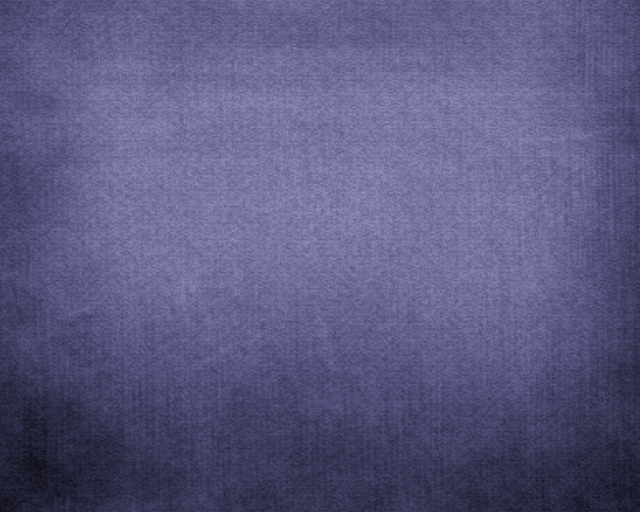
Write a WebGL 2 fragment shader that draws this texture.

```glsl
#version 300 es
precision highp float;
// Worn violet cloth: a soft central glow, dark edges, woven ribs, stains and creases.

#define GRAIN 0.105
#define TWILL 0.012
#define RIBS 0.022
#define STAINS 0.150
#define STREAKS 0.070
#define CREASES 0.055
#define RIB_COUNT 92.0
#define GLOW_TONE 0.462
#define FLOOR_TONE 0.195

uniform vec2 u_resolution;
out vec4 fragColor;

float hash(vec2 p) {
  return fract(sin(dot(p, vec2(127.1, 311.7))) * 43758.5453);
}

float noise(vec2 p) {
  vec2 i = floor(p), f = fract(p);
  f = f * f * (3.0 - 2.0 * f);
  float low = mix(hash(i), hash(i + vec2(1, 0)), f.x);
  float high = mix(hash(i + vec2(0, 1)), hash(i + vec2(1, 1)), f.x);
  return mix(low, high, f.y);
}

// Layered noise centred on zero
float fbm(vec2 p) {
  float sum = 0.0, gain = 0.5;
  for (int i = 0; i < 5; i++) {
    sum += gain * (noise(p) - 0.5);
    p = mat2(1.6, 1.2, -1.2, 1.6) * p + 7.3;
    gain *= 0.6;
  }
  return sum;
}

// Soft stroke from a to b, fading towards both ends
float crease(vec2 p, vec2 a, vec2 b, float width) {
  vec2 d = b - a;
  float t = clamp(dot(p - a, d) / dot(d, d), 0.0, 1.0);
  float dist = length(p - a - d * t) / width;
  return exp(-dist * dist) * (0.3 + 2.8 * t * (1.0 - t));
}

float spot(vec2 p, vec2 centre, vec2 size) {
  vec2 d = (p - centre) / size;
  return exp(-dot(d, d));
}

// Broad light and shade
float lighting(vec2 uv) {
  float tone = mix(FLOOR_TONE, GLOW_TONE, smoothstep(-0.02, 0.58, uv.y));
  tone -= 0.09 * smoothstep(0.76, 1.02, uv.y);
  float upper = smoothstep(0.6, 1.0, uv.y);
  tone *= 1.0 - (0.40 - 0.20 * upper) * (1.0 - smoothstep(-0.04, 0.22, uv.x));
  tone *= 1.0 - (0.46 - 0.14 * upper) * (1.0 - smoothstep(-0.04, 0.20, 1.0 - uv.x));
  tone += 0.020 * spot(uv, vec2(0.50, 0.62), vec2(0.25, 0.20));
  tone += 0.030 * spot(uv, vec2(0.77, 0.33), vec2(0.15, 0.12));
  tone -= 0.055 * spot(uv, vec2(0.08, 0.13), vec2(0.13, 0.14));
  tone += 0.050 * spot(uv, vec2(0.43, 1.0), vec2(0.08, 0.04));
  return tone;
}

// Threads: broken vertical ribs, zigzag twill, fine grain
float cloth(vec2 p, vec2 uv) {
  float wobble = 0.9 * noise(p * vec2(9.0, 7.0));
  float rib = 0.5 * sin(6.28318 * (p.x * RIB_COUNT + wobble));
  rib += 2.2 * (noise(p * vec2(150.0, 9.0)) - 0.5);
  float ribArea = 0.30 + 0.6 * (1.0 - smoothstep(0.25, 0.5, uv.y));
  ribArea += 1.1 * smoothstep(0.86, 0.92, uv.x) * smoothstep(0.4, 0.65, uv.y);
  ribArea *= 0.2 + 1.2 * noise(p * vec2(14.0, 8.0));
  float zigzag = abs(fract(p.x * 55.0) - 0.5);
  float twill = sin(6.28318 * (p.y * 125.0 + zigzag));
  float grain = noise(p * 310.0) + 0.6 * noise(p * vec2(130.0, 210.0)) - 0.8;
  return RIBS * rib * ribArea + TWILL * twill + GRAIN * grain;
}

// Scuffs, folds and scratches
float wear(vec2 p, vec2 uv) {
  vec2 q = uv + 0.022 * vec2(fbm(p * 22.0), fbm(p * 22.0 + 31.0));
  float marks = crease(q, vec2(0.09, 0.375), vec2(0.165, 0.42), 0.004);
  marks += crease(q, vec2(0.30, 0.28), vec2(0.38, 0.335), 0.006);
  marks += 0.8 * crease(q, vec2(0.50, 0.38), vec2(0.515, 0.28), 0.007);
  marks += 0.8 * crease(q, vec2(0.80, 0.72), vec2(0.98, 0.75), 0.005);
  marks -= 1.3 * crease(q, vec2(0.037, 0.53), vec2(0.045, 0.46), 0.0025);
  marks -= 1.0 * crease(q, vec2(0.012, 0.50), vec2(0.030, 0.37), 0.003);
  marks -= 0.9 * crease(q, vec2(0.10, 0.36), vec2(0.165, 0.395), 0.008);
  float scuffed = spot(uv, vec2(0.31, 0.45), vec2(0.10, 0.10));
  scuffed += spot(uv, vec2(0.54, 0.22), vec2(0.09, 0.07));
  scuffed += 0.6 * spot(uv, vec2(0.36, 0.31), vec2(0.10, 0.06));
  marks += 3.2 * scuffed * max(fbm(p * 24.0), 0.0);
  return CREASES * marks;
}

vec3 dye(float tone) {
  vec3 shadow = vec3(0.16, 0.16, 0.26);
  vec3 middle = vec3(0.36, 0.35, 0.53);
  vec3 light = vec3(0.48, 0.47, 0.65);
  if (tone < 0.16) return shadow * max(tone, 0.0) / 0.16;
  if (tone < 0.36) return mix(shadow, middle, (tone - 0.16) / 0.20);
  return mix(middle, light, (tone - 0.36) / 0.12);
}

void main() {
  vec2 uv = gl_FragCoord.xy / u_resolution;
  vec2 p = gl_FragCoord.xy / u_resolution.y;
  float tone = lighting(uv);
  float edge = smoothstep(0.22, 0.55, length((uv - vec2(0.5, 0.58)) * vec2(1.0, 0.9)));
  float stains = 0.6 * fbm(p * 5.0 + 2.0) + 0.6 * fbm(p * 15.0 + 9.0);
  tone += STAINS * (0.25 + 0.75 * edge) * stains;
  tone += STREAKS * smoothstep(0.45, 0.8, uv.y) * fbm(p * vec2(4.0, 38.0));
  float strength = 0.45 + 1.2 * tone;
  tone += strength * (cloth(p, uv) + wear(p, uv));
  fragColor = vec4(dye(tone), 1.0);
}
```
